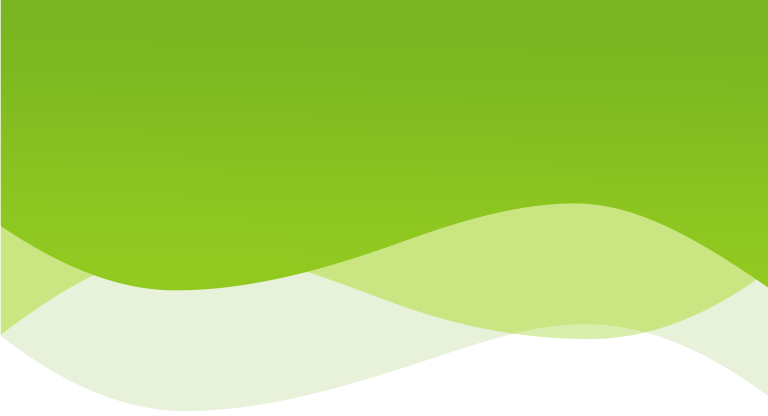
Give the GLSL for this background, as a WebGL 2 fragment shader.

```glsl
#version 300 es
precision highp float;
// Green gradient sky above three overlapping, translucent-looking waves on white.

uniform vec2 u_resolution;
out vec4 outColor;

const vec3 GREEN_TOP    = vec3(0.475, 0.710, 0.130);
const vec3 GREEN_BOTTOM = vec3(0.570, 0.790, 0.130);
const vec3 LIME         = vec3(0.790, 0.900, 0.510);
const vec3 LIME_ON_WHITE = vec3(0.850, 0.930, 0.680);
const vec3 PALE         = vec3(0.910, 0.945, 0.855);
const vec3 WHITE        = vec3(1.0);
const float GRADIENT_LOW = 0.30;   // height where the green is brightest
const float GRADIENT_TILT = 0.04;  // gradient drift from left to right
const float MARGIN = 0.0013;       // width of the faint line at the left

// Wave knots: position x, height y, slope.
const int KNOTS = 5;
const vec3 GREEN_WAVE[KNOTS] = vec3[KNOTS](
    vec3(0.0, 0.458, -1.253), vec3(0.228, 0.302, 0.0), vec3(0.521, 0.417, 0.663),
    vec3(0.749, 0.511, 0.0), vec3(1.0, 0.309, -1.27));
const vec3 LIME_WAVE[KNOTS] = vec3[KNOTS](
    vec3(0.0, 0.194, 1.40), vec3(0.247, 0.400, 0.0), vec3(0.521, 0.266, -0.663),
    vec3(0.768, 0.185, 0.0), vec3(1.0, 0.348, 1.38));
const vec3 PALE_WAVE[KNOTS] = vec3[KNOTS](
    vec3(0.0, 0.194, -1.437), vec3(0.241, 0.012, 0.0), vec3(0.560, 0.137, 0.608),
    vec3(0.762, 0.221, 0.0), vec3(1.0, 0.048, -1.38));

// Cubic Hermite segment between two knots.
float hermite(vec3 a, vec3 b, float x) {
    float span = b.x - a.x;
    float t = clamp((x - a.x) / span, 0.0, 1.0);
    float s = 1.0 - t;
    return mix(a.y, b.y, t * t * (3.0 - 2.0 * t))
         + span * t * s * (a.z * s - b.z * t);
}

float waveHeight(vec3 knots[KNOTS], float x) {
    float y = knots[0].y;
    for (int i = 0; i < KNOTS - 1; i++) {
        if (x >= knots[i].x) y = hermite(knots[i], knots[i + 1], x);
    }
    return y;
}

// Antialiased coverage of the area above a wave.
float above(vec3 knots[KNOTS], vec2 p) {
    float d = p.y - waveHeight(knots, p.x);
    float pixel = length(vec2(dFdx(d), dFdy(d)));
    return clamp(d / pixel + 0.5, 0.0, 1.0);
}

void main() {
    vec2 p = gl_FragCoord.xy / u_resolution;

    // Pale and lime waves, with a lighter lens where lime lies on white
    float pale = above(PALE_WAVE, p);
    vec3 color = mix(WHITE, PALE, pale);
    vec3 lime = mix(LIME_ON_WHITE, LIME, pale);
    color = mix(color, lime, above(LIME_WAVE, p));

    // Main green area
    float height = p.y + GRADIENT_TILT * (p.x - 0.5);
    float fade = smoothstep(0.0, 1.0, (height - GRADIENT_LOW) / (1.0 - GRADIENT_LOW));
    vec3 green = mix(GREEN_BOTTOM, GREEN_TOP, fade);
    color = mix(color, green, above(GREEN_WAVE, p));

    // Faint line at the left edge
    float line = clamp(MARGIN * u_resolution.x - gl_FragCoord.x + 0.5, 0.0, 1.0);
    color = mix(color, WHITE, 0.7 * line);

    outColor = vec4(color, 1.0);
}
```
